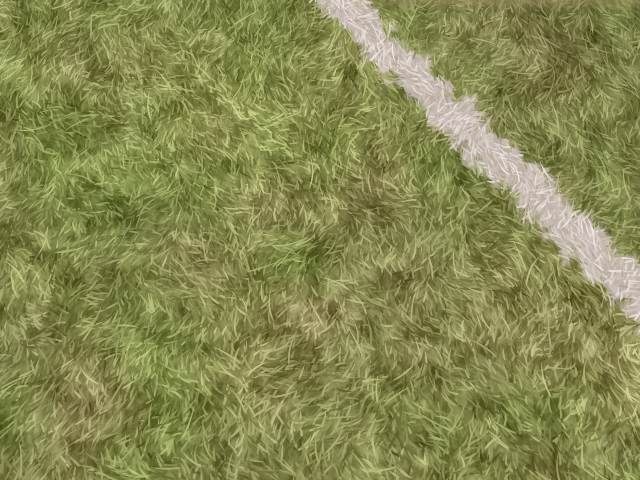
This texture is drawn by a Shadertoy shader. Its source:

```glsl
// Worn meadow turf crossed by a diagonal chalk stripe, seen at a slant.
// Layers of fine random blades are laid over mottled soil; each blade takes
// its tint from the place where it grows, so the stripe gets a ragged edge.

float hash(vec2 p) {
    vec3 q = fract(vec3(p.xyx) * 0.1031);
    q += dot(q, q.yzx + 33.33);
    return fract((q.x + q.y) * q.z);
}

float noise(vec2 p) {
    vec2 i = floor(p), f = fract(p);
    f = f * f * (3.0 - 2.0 * f);
    return mix(mix(hash(i), hash(i + vec2(1, 0)), f.x),
               mix(hash(i + vec2(0, 1)), hash(i + vec2(1, 1)), f.x), f.y);
}

float fbm(vec2 p) {
    float sum = 0.0, amp = 0.5;
    for (int i = 0; i < 4; i++) {
        sum += amp * noise(p);
        p = p * 2.03 + 17.7;
        amp *= 0.5;
    }
    return sum / 0.9375;
}

float spot(vec2 p, vec2 center, vec2 radius) {
    vec2 d = (p - center) / radius;
    return exp(-dot(d, d));
}

// Chalk coverage: a slightly bowed band that widens toward the viewer
float chalk(vec2 p, float ragged) {
    float depth = 1.0 - p.y;
    float middle = 0.705 + 0.98 * depth + 0.08 * depth * depth;
    float across = abs(p.x - middle) * 0.71;
    float halfWidth = 0.036 + 0.018 * depth;
    across += ragged * (fbm(p * 40.0) - 0.5);
    return 1.0 - smoothstep(halfWidth - 0.013, halfWidth + 0.012, across);
}

// Dry (positive) and lush (negative) regions of the lawn
float dryness(vec2 p) {
    float d = 0.45 + 0.9 * (fbm(p * 7.0 + 4.0) - 0.5);
    d += 0.40 * spot(p, vec2(0.20, 0.16), vec2(0.10, 0.09));
    d += 0.40 * spot(p, vec2(0.66, 0.34), vec2(0.09, 0.05));
    d += 0.40 * spot(p, vec2(0.79, 0.62), vec2(0.07, 0.09));
    d += 0.30 * spot(p, vec2(0.39, 0.48), vec2(0.08, 0.07));
    d += 0.25 * spot(p, vec2(1.10, 0.35), vec2(0.25, 0.16));
    d += 0.15 * spot(p, vec2(1.25, 0.80), vec2(0.25, 0.30));
    d -= 0.30 * spot(p, vec2(0.17, 0.62), vec2(0.22, 0.22));
    d -= 0.35 * spot(p, vec2(0.62, 0.46), vec2(0.08, 0.05));
    d -= 0.30 * spot(p, vec2(0.35, 0.18), vec2(0.07, 0.12));
    d -= 0.35 * spot(p, vec2(0.93, 0.67), vec2(0.09, 0.06));
    return clamp(d, 0.0, 1.0);
}

// Grass tint for a shade from 0 (shadow) to 1 (sunlit)
vec3 turfColor(vec2 p, float shade) {
    float dry = dryness(p);
    float clump = 0.9 * (fbm(p * 26.0 + 9.0) - 0.5);
    float light = clamp(shade + clump, -0.1, 1.15);
    vec3 shadow = mix(vec3(0.27, 0.32, 0.09), vec3(0.35, 0.31, 0.13), dry);
    vec3 sunlit = mix(vec3(0.66, 0.72, 0.42), vec3(0.79, 0.76, 0.56), dry);
    float patchLight = 0.97 + 0.2 * (fbm(p * 4.0 + 31.0) - 0.5);
    patchLight += 0.07 * spot(p, vec2(0.42, 0.82), vec2(0.35, 0.25));
    patchLight -= 0.07 * spot(p, vec2(1.30, 0.80), vec2(0.30, 0.30));
    vec3 turf = mix(shadow, sunlit, light) * patchLight;
    vec3 whitewash = mix(vec3(0.66, 0.61, 0.55), vec3(0.94, 0.90, 0.89), shade);
    return mix(turf, whitewash, chalk(p, 0.07));
}

// Coverage of a slightly curved, tapering blade centred at the origin
float blade(vec2 d, float angle, float halfLength, float width, float bend, float blur) {
    float s = sin(angle), c = cos(angle);
    float along = (d.x * s + d.y * c) / halfLength;
    float across = d.x * c - d.y * s + bend * halfLength * (along * along - 0.4);
    float taper = width * (1.0 - 0.7 * smoothstep(-0.2, 1.0, along));
    float body = 1.0 - smoothstep(taper - blur, taper + blur, abs(across));
    return body * (1.0 - smoothstep(0.6, 1.0, abs(along)));
}

// Paints one jittered grid of blades over the given colour
vec3 bladeLayer(vec3 color, vec2 p, vec2 ground, float zoom, float cells,
                float width, float density, float pale, float seed, float blur) {
    vec2 home = floor(ground * cells);
    for (int j = -1; j <= 1; j++)
    for (int i = -1; i <= 1; i++) {
        vec2 id = home + vec2(i, j);
        vec2 key = id + seed * 37.0 + 200.0;
        if (hash(key + 5.3) > density) continue;
        vec2 root = (id + 0.1 + 0.8 * vec2(hash(key), hash(key + 71.7))) / cells;
        vec2 offset = ground - root;
        float lean = 3.2 * (noise(root * 9.0 + 50.0) - 0.5) + 1.7 * (hash(key + 13.1) - 0.5);
        float halfLength = mix(0.4, 1.0, hash(key + 29.9)) / cells;
        float bend = 0.5 * (hash(key + 43.7) - 0.5);
        float cover = blade(offset, lean, halfLength, width, bend, blur);
        if (cover < 0.01) continue;
        float shade = mix(hash(key + 91.3), 1.1, pale);
        color = mix(color, turfColor(p - offset / zoom, shade), cover * 0.88);
    }
    return color;
}

void mainImage(out vec4 fragColor, in vec2 fragCoord) {
    vec2 p = fragCoord / iResolution.y;
    // Blades shrink with distance
    float zoom = 1.0 + 0.5 * p.y;
    vec2 ground = vec2((p.x - 0.667) * zoom, p.y + 0.25 * p.y * p.y);
    float blur = max(0.0014, 0.6 * zoom / iResolution.y);

    // Soil and matted undergrowth
    vec3 color = turfColor(p, 0.05 + 0.7 * fbm(ground * vec2(95.0, 65.0)));

    // Dense turf, then a few long sunlit stalks
    for (int k = 0; k < 7; k++) {
        float layer = float(k);
        color = bladeLayer(color, p, ground, zoom, 24.0 + 3.0 * layer,
                           0.0024, 0.9, 0.035 * layer, layer + 1.0, blur);
    }
    color = bladeLayer(color, p, ground, zoom, 19.0, 0.0021, 0.32, 0.85, 11.0, blur);

    // Hazy straw-coloured far edge
    float farEdge = smoothstep(0.975, 1.0, p.y) * smoothstep(0.72, 0.85, p.x);
    color = mix(color, vec3(0.64, 0.60, 0.42), 0.5 * farEdge);
    fragColor = vec4(clamp(color, 0.0, 1.0), 1.0);
}
```
